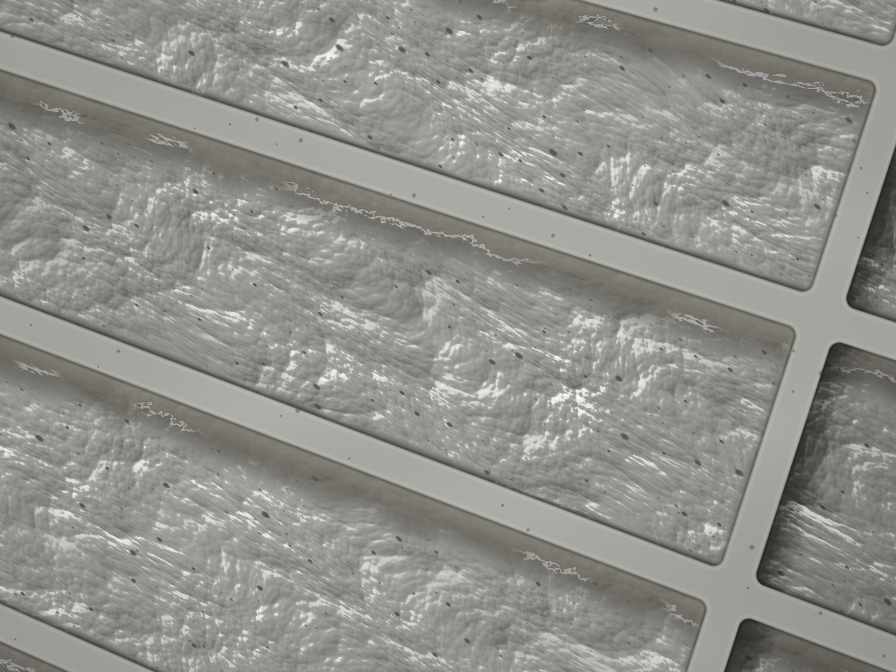
Write a Shadertoy shader that draws this texture.

```glsl
// Slanted grid of pale mould rails around long trays of wet grey paste, in perspective.

// Layout, in units of canvas height
const vec2 VANISH = vec2(-7.292, 3.295);   // where the long rails converge
const float FIRST_SLOPE = 0.325;           // slope of rail number zero
const float ROW_STEP = 0.0503;             // slope change per row
const float ROW_GROWTH = 0.0693;           // perspective growth of rows
const vec2 CROSSING = vec2(1.224, 0.535);  // a point on the cross rail
const float CROSS_LEAN = 0.326;
const float RAIL_HALF = 0.0265;
const float CORNER = 0.016;
const float WALL_DEPTH = 0.034;

// Surface
const float RELIEF_SCALE = 8.0;
const float RELIEF_SHADE = 0.034;
const float GLINT = 0.22;
const float SPECK_GRID = 22.0;
const vec2 LIGHT_DIR = vec2(-0.45, 0.89);

const vec3 PASTE = vec3(0.585, 0.585, 0.570);
const vec3 RAIL = vec3(0.655, 0.655, 0.635);
const vec3 WALL = vec3(0.500, 0.490, 0.455);
const vec3 SHADOW = vec3(0.330, 0.320, 0.290);
const vec3 DEEP = vec3(0.180, 0.180, 0.170);
const vec3 SPECK = vec3(0.270, 0.275, 0.300);
const vec3 SHEEN = vec3(0.830, 0.840, 0.860);

vec2 hash2(vec2 p) {
    vec3 q = fract(p.xyx * vec3(0.1031, 0.1030, 0.0973));
    q += dot(q, q.yzx + 33.33);
    return fract((q.xx + q.yz) * q.zy);
}

// Squared distance to the nearest jittered point
float cellular(vec2 p) {
    vec2 id = floor(p), f = fract(p);
    float nearest = 2.0;
    for (int y = -1; y <= 1; y++)
        for (int x = -1; x <= 1; x++) {
            vec2 o = vec2(x, y);
            vec2 r = o + hash2(id + o) - f;
            nearest = min(nearest, dot(r, r));
        }
    return nearest;
}

// Layered cellular lumps, bent by sines
float relief(vec2 p) {
    p += 0.018 * sin(p.yx * 19.0 + 2.0 * sin(p * 11.0));
    p *= RELIEF_SCALE;
    float height = 0.0, amp = 1.0 / RELIEF_SCALE;
    for (int i = 0; i < 5; i++) {
        height += amp * cellular(p);
        p = mat2(1.68, 1.26, -1.26, 1.68) * p + 7.3;
        amp *= 0.49;
    }
    return height;
}

// Sparse round grains
float specks(vec2 p, float grid, float density) {
    vec2 id = floor(p * grid), rnd = hash2(id + 91.0);
    vec2 centre = 0.25 + 0.5 * hash2(id + 17.0);
    float radius = mix(0.05, 0.13, rnd.y * rnd.y);
    float dist = length(fract(p * grid) - centre);
    return step(rnd.x, density) * (1.0 - smoothstep(radius * 0.5, radius * 1.3, dist));
}

void mainImage(out vec4 fragColor, in vec2 fragCoord) {
    vec2 p = fragCoord / iResolution.y;
    float px = 1.0 / iResolution.y;

    // Perspective row number and distance to the cross rail
    float reach = p.x - VANISH.x;
    float t = (VANISH.y - p.y) / reach - FIRST_SLOPE;
    float span = ROW_STEP + ROW_GROWTH * t;
    float row = t / span;
    float rowHeight = 0.935 * reach * span * span / ROW_STEP;
    float side = 0.95 * (p.x - CROSSING.x - CROSS_LEAN * (p.y - CROSSING.y));
    float rightSide = step(0.0, side);

    // Distances into the tray from its top, bottom and side rails
    float top = fract(row) * rowHeight - RAIL_HALF;
    float bottom = (1.0 - fract(row)) * rowHeight - RAIL_HALF;
    float flank = abs(side) - RAIL_HALF;
    vec2 edge = vec2(flank, min(top, bottom));
    float inset = max(min(edge.x, edge.y), CORNER) - length(max(CORNER - edge, 0.0));

    // Wet paste: relief, glints and grains
    vec2 cell = vec2(rightSide, floor(row));
    vec2 q = vec2(p.x + 0.3 * p.y, p.y * 1.2 + 0.4 * p.x) + 9.0 * hash2(cell + 5.0);
    float slope = (relief(q + 0.002 * LIGHT_DIR) - relief(q - 0.002 * LIGHT_DIR)) / 0.004;
    float patches = 0.5 + 0.5 * sin(q.x * 9.0 + 2.0 * sin(q.y * 13.0)) * sin(q.y * 11.0 + q.x * 4.0);
    vec3 paste = PASTE * (0.97 + 0.06 * hash2(cell).x) + RELIEF_SHADE * slope;
    paste += 0.03 * (patches - 0.5);
    paste += SHEEN * GLINT * smoothstep(1.1, 2.6, slope) * (0.3 + 0.9 * patches);
    paste = mix(paste, SPECK, 0.8 * specks(q, SPECK_GRID, 0.3));
    paste = mix(paste, SPECK, 0.5 * specks(q + 3.1, SPECK_GRID * 2.3, 0.15));

    // Upper wall, its shadow on the paste and the wet line between them
    float wobble = 0.005 * sin(q.x * 31.0 + 2.0 * sin(q.x * 17.0)) + 0.003 * slope;
    float depth = top - WALL_DEPTH - wobble;
    paste = mix(paste, SHADOW, 0.6 * (1.0 - smoothstep(0.0, 0.045, depth)));
    vec3 wall = mix(WALL, SHADOW, 0.35 * smoothstep(0.0, WALL_DEPTH, top)) + 0.008 * slope;
    vec3 tray = mix(wall, paste, smoothstep(-0.004, 0.004, depth));
    float wetBreaks = smoothstep(0.0, 0.8, sin(q.x * 23.0 + 3.0 * sin(q.x * 7.0)));
    tray = mix(tray, SHEEN, 0.5 * wetBreaks * (1.0 - smoothstep(0.001, 0.004, abs(depth + 0.004))));

    // Dark seams at the lower and side rails, deep shade right of the cross rail
    tray = mix(tray, SHADOW, 0.75 * (1.0 - smoothstep(0.001, 0.012 + wobble * 0.5, bottom)));
    tray = mix(tray, WALL, 0.7 * (1.0 - rightSide) * (1.0 - smoothstep(0.004, 0.014, flank)));
    tray = mix(tray, DEEP, 0.85 * rightSide * (1.0 - smoothstep(0.0, 0.065, flank + wobble)));
    tray *= 1.0 - 0.12 * rightSide;
    tray *= 0.72 + 0.28 * smoothstep(0.0, 0.006, inset);

    // Smooth rails with a soft lip and faint stains
    vec3 rail = RAIL + 0.012 * sin(p.x * 7.0 + 3.0 * sin(p.y * 9.0));
    rail += 0.035 * smoothstep(-0.009, -0.004, inset) - 0.10 * smoothstep(-0.004, 0.0, inset);
    rail = mix(rail, SPECK, 0.45 * specks(p, 30.0, 0.12));

    vec3 color = mix(rail, tray, smoothstep(-px, px, inset));
    vec2 fromCentre = fragCoord / iResolution.xy - vec2(0.5, 0.58);
    color *= 1.04 - 0.26 * dot(fromCentre, fromCentre);
    fragColor = vec4(clamp(color, 0.0, 1.0), 1.0);
}
```
